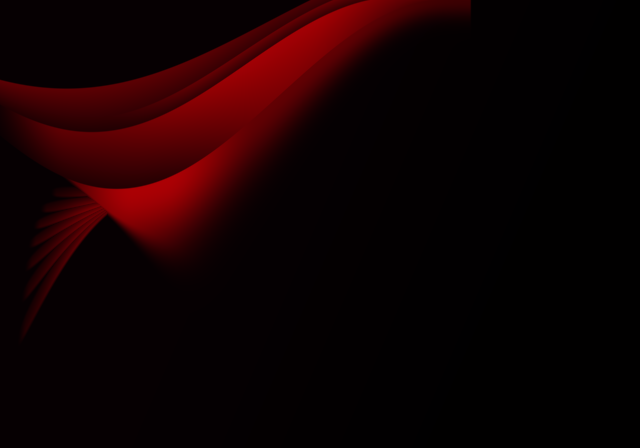
Give the GLSL for this background, as a Shadertoy shader.

```glsl
// Dark red silk folds sweeping across black, with a glow and a fan of feathers.
#define CANVAS vec2(7.68, 5.36)
#define SILK_RED vec3(1.0, 0.0, 0.01)
#define NIGHT vec3(0.022, 0.0, 0.008)
#define FEATHERS 7
#define FAN_ROOT vec2(1.9, 2.28)
#define RIGHT_CUT 5.65
#define EDGE_SOFT 0.012

// Height of a fold edge: a valley at "low" that rises along a cosine.
float foldEdge(float x, vec2 low, float rise, float freq) {
    float phase = min(abs(x - low.x) * freq, 3.14159);
    return low.y - rise * (1.0 - cos(phase));
}

float below(float y, float edge) {
    return smoothstep(-EDGE_SOFT, EDGE_SOFT, y - edge);
}

// Bright under its upper edge, dimming to "dim" at the next one.
float sheen(float y, float top, float bottom, float dim) {
    float t = clamp((y - top) / max(bottom - top, 0.05), 0.0, 1.0);
    return mix(1.0, dim, t);
}

// Overlapping cloth layers, painted from the top down.
float silk(vec2 p) {
    float x = p.x, y = p.y;
    float first = foldEdge(x, vec2(0.8, 1.06), 0.8, 0.65);
    float crease = foldEdge(x, vec2(1.0, 1.42), 0.8, 0.82);
    float second = foldEdge(x, vec2(1.1, 1.58), 0.81, 0.85);
    float third = foldEdge(x, vec2(1.4, 2.26), 1.13, 0.8);

    float light = 0.0;
    float upper = mix(0.34, 0.27, smoothstep(2.0, 3.7, x));
    light = mix(light, upper * sheen(y, first, second, 0.3), below(y, first));

    float creaseLight = 0.38 * sheen(y, crease, second, 0.45);
    light = mix(light, creaseLight, below(y, crease) * smoothstep(1.2, 2.6, x));

    float middle = mix(0.36, 0.62, smoothstep(1.0, 3.2, x));
    middle *= smoothstep(-0.3, 0.8, x) * (1.0 - 0.5 * smoothstep(3.7, 5.4, x));
    float dim = mix(0.28, 0.75, smoothstep(1.8, 3.6, x));
    light = mix(light, middle * sheen(y, second, third, dim), below(y, second));

    // Soft glow hanging under the lowest fold.
    float reach = mix(0.8, 0.2, smoothstep(1.6, 5.4, x));
    float fall = max(y - third, 0.0) / reach;
    float glow = mix(0.65, 0.36, smoothstep(2.0, 3.1, x));
    glow *= smoothstep(0.3, 1.6, x) * (1.0 - 0.4 * smoothstep(4.0, 5.6, x));
    float rim = 2.6 + 0.85 * (x - 1.35);
    float rimSoft = mix(0.04, 0.4, smoothstep(1.2, 2.4, x));
    glow *= exp(-fall * fall) * (1.0 - smoothstep(-rimSoft, rimSoft, y - rim));
    return mix(light, glow, below(y, third));
}

// Curved blades that spread left and down from one root.
float feathers(vec2 p) {
    float light = 0.0;
    for (int i = 0; i < FEATHERS; i++) {
        float f = float(i) / float(FEATHERS - 1);
        vec2 tip = vec2(0.2 + 0.4 * pow(1.0 - f, 3.0) + 0.08 * sin(3.14159 * f),
                        2.3 + 1.2 * f + 0.6 * pow(f, 4.0));
        vec2 span = tip - FAN_ROOT;
        float t = (p.x - FAN_ROOT.x) / span.x;
        if (t <= 0.0 || t >= 1.0) continue;
        float bend = 1.0 + f;
        float axis = FAN_ROOT.y + span.y * pow(t, bend);
        float slope = span.y / span.x * bend * pow(t, bend - 1.0);
        float d = (p.y - axis) / sqrt(1.0 + slope * slope);
        float width = 0.015 + 0.07 * t * sqrt(1.0 - pow(t, 8.0));
        float blade = 1.0 - smoothstep(width - 0.025, width + 0.015, abs(d));
        float shade = 0.65 + 0.35 * clamp(d / width, -1.0, 1.0);
        float along = smoothstep(0.0, 0.35, t) * mix(1.0, 0.3, smoothstep(0.45, 1.0, t));
        along *= 1.0 - smoothstep(0.93, 1.0, t);
        float strength = mix(0.58, 0.42, f) * mix(0.6, 1.0, smoothstep(0.0, 0.35, f));
        light = max(light, strength * blade * shade * along);
    }
    return light;
}

void mainImage(out vec4 fragColor, in vec2 fragCoord) {
    vec2 uv = fragCoord / iResolution.xy;
    vec2 p = vec2(uv.x, 1.0 - uv.y) * CANVAS; // y runs downward
    float light = max(silk(p), feathers(p));
    light *= 1.0 - smoothstep(-EDGE_SOFT, EDGE_SOFT, p.x - RIGHT_CUT);
    vec3 base = NIGHT * (1.0 - 0.8 * smoothstep(0.3, 0.9, uv.x + 0.3 * (0.5 - uv.y)));
    fragColor = vec4(base + SILK_RED * light, 1.0);
}
```
